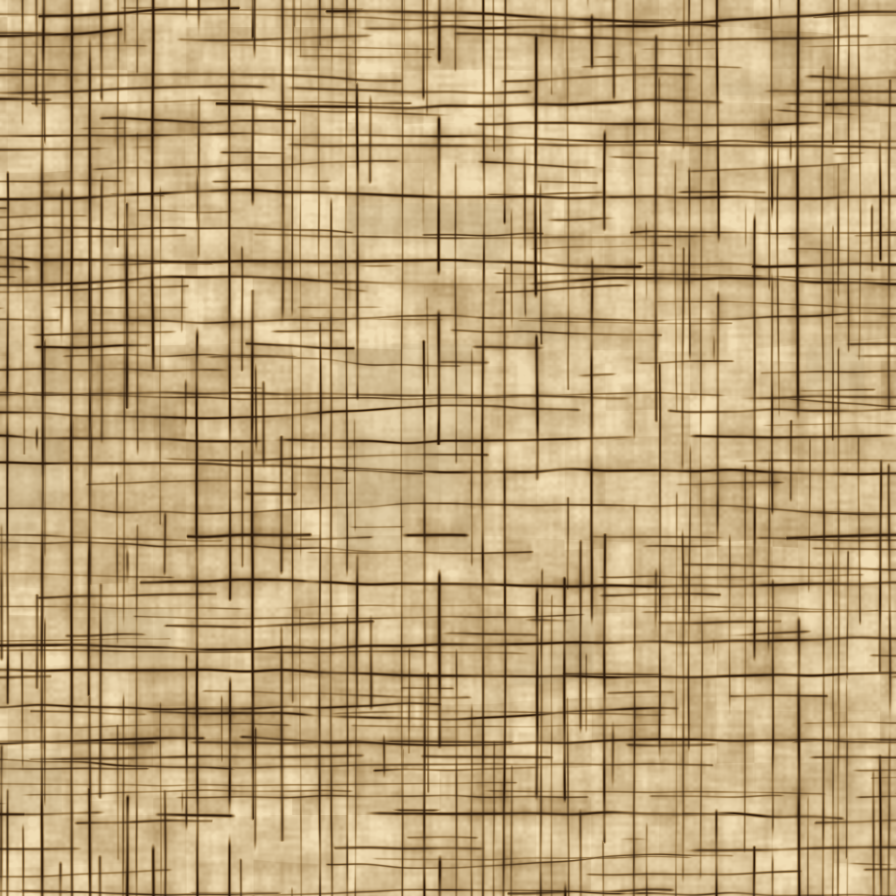
A Shadertoy shader for this pattern:

```glsl
// Aged parchment crossed by an irregular grid of inked threads.
// Jittered, broken, slightly wavy lines run both ways over mottled paper;
// the cells between them get their own tint and each line a brown halo.

const vec3 PAPER = vec3(0.895, 0.81, 0.645);
const vec3 TAN   = vec3(0.67, 0.55, 0.36);
const vec3 INK   = vec3(0.17, 0.10, 0.04);
const vec3 GREY  = vec3(0.75, 0.67, 0.51);

const float MAIN_COUNT  = 33.0;    // strong lines per canvas
const float FINE_COUNT  = 66.0;    // faint lines per canvas
const float BLOCK_COUNT = 11.0;    // large tinted blocks per canvas
const float LINE_WIDTH  = 0.00145;
const float HALO_WIDTH  = 0.0042;
const float HALO_DEPTH  = 0.21;
const float WAVE_UPRIGHT = 0.0016; // sideways drift of vertical lines
const float WAVE_LEVEL   = 0.0100; // drift of horizontal lines

float hash(vec2 p) {
    return fract(sin(dot(p, vec2(127.1, 311.7))) * 43758.5453);
}

float noise(vec2 p) {
    vec2 i = floor(p), f = fract(p);
    f = f * f * (3.0 - 2.0 * f);
    return mix(mix(hash(i), hash(i + vec2(1, 0)), f.x),
               mix(hash(i + vec2(0, 1)), hash(i + vec2(1, 1)), f.x), f.y);
}

float fbm(vec2 p) {
    float sum = 0.0, gain = 0.5;
    for (int i = 0; i < 5; i++) {
        sum += gain * noise(p);
        p = mat2(1.6, 1.2, -1.2, 1.6) * p + 7.3;
        gain *= 0.5;
    }
    return sum;
}

// Place of line id across the canvas, at a point along its length
float linePlace(float id, float along, float count, float wave, float seed) {
    float jitter = mix(0.1, 0.9, hash(vec2(id, seed)));
    float drift = noise(vec2(along * 4.0 + seed, id * 5.0)) - 0.5;
    float shake = noise(vec2(along * 22.0 + seed, id * 3.0)) - 0.5;
    return (id + jitter) / count + wave * (1.6 * drift + 0.3 * shake);
}

// Cell number between lines, with a short ramp at each border
float cellNumber(vec2 p, float count, float wave, float seed, float soft) {
    float id = floor(p.x * count);
    float place = linePlace(id, p.y, count, wave, seed);
    return id + smoothstep(-soft, soft, p.x - place);
}

// Lines along p.y: x holds the sharp core, y the stain around it
vec2 threads(vec2 p, float count, float wave, float cover, float seed) {
    vec2 result = vec2(0.0);
    float base = floor(p.x * count);
    float pixel = 0.6 / iResolution.y;
    for (int i = -1; i <= 1; i++) {
        float id = base + float(i);
        float gap = abs(p.x - linePlace(id, p.y, count, wave, seed));
        float pick = hash(vec2(id, seed + 3.0));
        float size = hash(vec2(id, seed + 9.0));

        // Broken runs, some lines nearly whole and others mostly missing
        float run = noise(vec2(p.y * 9.0 + pick * 40.0, id * 7.0 + seed));
        float present = smoothstep(-0.02, 0.02, run - 1.0 + cover + 0.6 * (pick - 0.5));
        float pressure = mix(0.45, 1.25, noise(vec2(p.y * 24.0, id * 3.0 + seed)));
        float weight = min(present * pressure * mix(0.5, 1.1, size), 1.0);

        float width = max(LINE_WIDTH * mix(0.7, 1.25, size), pixel);
        float core = exp(-gap * gap / (width * width));
        result = max(result, weight * vec2(core, exp(-gap / HALO_WIDTH)));
    }
    return result;
}

void mainImage(out vec4 fragColor, in vec2 fragCoord) {
    vec2 p = fragCoord / iResolution.y;
    vec2 q = p.yx;

    // Paper: clouds, brushed streaks, short fibres and fine grain
    float clouds = fbm(p * 7.0) - 0.48;
    float mottle = fbm(p * 28.0 + 11.0) - 0.48;
    float streaks = noise(p * vec2(8.0, 56.0)) + noise(p * vec2(70.0, 9.0) + 5.0) - 1.0;
    float fibres = noise(p * vec2(34.0, 200.0)) + noise(p * vec2(200.0, 34.0) + 9.0) - 1.0;
    float grain = noise(p * 210.0) - 0.5;
    float tone = 0.045 + 0.17 * clouds + 0.22 * mottle
               + 0.08 * streaks + 0.08 * fibres + 0.07 * grain;

    // Tints of the cells and of larger blocks
    vec2 cell = vec2(cellNumber(p, MAIN_COUNT, WAVE_UPRIGHT, 1.0, 0.0015),
                     cellNumber(q, MAIN_COUNT, WAVE_LEVEL, 2.0, 0.0015));
    vec2 block = vec2(cellNumber(p, BLOCK_COUNT, WAVE_UPRIGHT, 5.0, 0.005),
                      cellNumber(q, BLOCK_COUNT, WAVE_LEVEL, 6.0, 0.005));
    tone += 0.12 * (noise(cell) - 0.5) + 0.05 * (noise(block) - 0.5);
    float greyness = 0.35 * smoothstep(0.8, 1.0, noise(block + 30.0))
                   * smoothstep(0.25, 0.65, noise(p * 17.0 + 8.0));

    // Strong lines, then faint ones gathered in dense regions
    float dense = 0.43 + 0.5 * (noise(p * 6.0 + 20.0) - 0.5);
    vec2 upright = threads(p, MAIN_COUNT, WAVE_UPRIGHT, 0.74, 1.0);
    vec2 level = threads(q, MAIN_COUNT, WAVE_LEVEL, 0.69, 2.0);
    vec2 fineUpright = 0.7 * threads(p, FINE_COUNT, WAVE_UPRIGHT, dense, 3.0);
    vec2 fineLevel = 0.7 * threads(q, FINE_COUNT, WAVE_LEVEL * 0.6, dense, 4.0);
    float core = 1.0 - (1.0 - 0.97 * max(upright.x, fineUpright.x))
                     * (1.0 - 0.93 * max(level.x, fineLevel.x));
    float halo = max(upright.y, fineUpright.y) + max(level.y, fineLevel.y);

    // Tone to colour: paper, tan, ink
    tone += HALO_DEPTH * halo * mix(0.2, 1.5, noise(p * 20.0 + 3.0));
    tone = mix(max(tone, -0.07), 1.0, core);
    vec3 color = mix(PAPER, TAN, min(tone / 0.33, 1.0));
    color = mix(color, GREY, greyness * (1.0 - core));
    color = mix(color, INK, clamp((tone - 0.33) / 0.67, 0.0, 1.0));
    fragColor = vec4(clamp(color, 0.0, 1.0), 1.0);
}
```
